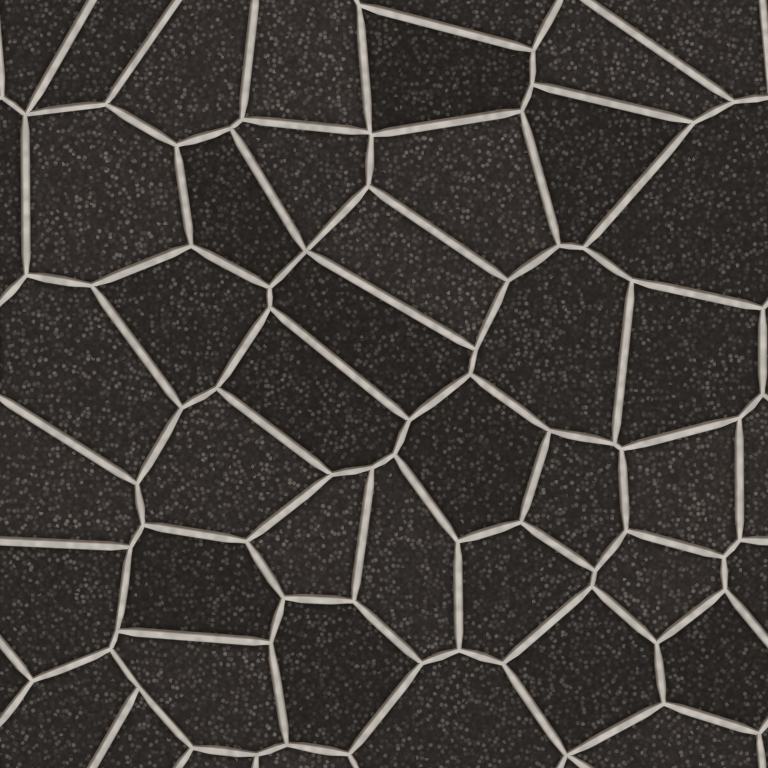
Write a three.js fragment shader that draws this texture.

```glsl
// Dark speckled flagstones divided by thin pale mortar joints.
// A tiling Voronoi diagram gives stones and exact joint distances; a much
// finer Voronoi layer gives the mineral grains inside each stone.

varying vec2 vUv;

const float STONES = 6.0;        // stones across the canvas
const float GRAINS = 150.0;      // mineral grains across the canvas
const float JOINT_HALF = 0.0062; // half width of a joint
const float SOFT = 0.0012;       // edge smoothing

const vec3 STONE_DARK = vec3(0.168, 0.152, 0.142);
const vec3 GRAIN_LIGHT = vec3(0.43, 0.41, 0.385);
const vec3 MORTAR_SHADE = vec3(0.42, 0.375, 0.335);
const vec3 MORTAR_LIGHT = vec3(0.74, 0.72, 0.69);
const vec2 SHADE_DIR = vec2(-0.37, 0.93);

vec2 hash22(vec2 p) {
  vec3 q = fract(vec3(p.xyx) * vec3(0.1031, 0.1030, 0.0973));
  q += dot(q, q.yzx + 33.33);
  return fract((q.xx + q.yz) * q.zy);
}

float valueNoise(vec2 p) {
  vec2 i = floor(p);
  vec2 f = fract(p);
  f = f * f * (3.0 - 2.0 * f);
  float low = mix(hash22(i).x, hash22(i + vec2(1.0, 0.0)).x, f.x);
  float high = mix(hash22(i + vec2(0.0, 1.0)).x, hash22(i + 1.0).x, f.x);
  return mix(low, high, f.y);
}

vec2 seedOf(vec2 cell, float period, float salt) {
  return hash22(mod(cell, period) + salt);
}

// Finds the nearest seed: xy = offset to it, zw = its cell.
vec4 nearestSeed(vec2 p, float period, float salt) {
  vec2 base = floor(p);
  vec4 best = vec4(0.0);
  float bestDist = 100.0;
  for (int j = -1; j <= 1; j++) {
    for (int i = -1; i <= 1; i++) {
      vec2 cell = base + vec2(float(i), float(j));
      vec2 offset = cell + seedOf(cell, period, salt) - p;
      float d = dot(offset, offset);
      if (d < bestDist) {
        bestDist = d;
        best = vec4(offset, cell);
      }
    }
  }
  return best;
}

// x, y = distances to the two closest borders, zw = inward border normal.
vec4 borders(vec2 p, vec4 own, float period, float salt) {
  vec4 result = vec4(100.0, 100.0, 0.0, 1.0);
  for (int j = -2; j <= 2; j++) {
    for (int i = -2; i <= 2; i++) {
      vec2 cell = own.zw + vec2(float(i), float(j));
      vec2 offset = cell + seedOf(cell, period, salt) - p;
      vec2 across = offset - own.xy;
      if (dot(across, across) > 0.00001) {
        vec2 dir = normalize(across);
        float d = dot(0.5 * (offset + own.xy), dir);
        if (d < result.x) {
          result = vec4(d, result.x, -dir);
        } else {
          result.y = min(result.y, d);
        }
      }
    }
  }
  return result;
}

vec3 stoneColor(vec2 uv, float tone) {
  vec4 grain = nearestSeed(uv * GRAINS, GRAINS, 41.0);
  float bright = hash22(grain.zw + 7.0).y;
  float body = 1.0 - smoothstep(0.18, 0.62, length(grain.xy));
  float dust = valueNoise(uv * 260.0) - 0.5;
  float patchy = 0.75 + 0.5 * valueNoise(uv * 34.0);
  vec3 color = mix(STONE_DARK, GRAIN_LIGHT, body * bright * bright * 0.72 * patchy);
  return (color + 0.035 * dust) * mix(0.88, 1.14, tone);
}

// x runs from 0 at the joint's centre to 1 at its rim.
vec3 mortarColor(vec2 uv, float x, vec2 normal) {
  float side = dot(normal, SHADE_DIR);
  float lit = 1.0 - smoothstep(0.25, 1.05, x * (1.0 + 0.5 * side));
  float mottle = valueNoise(uv * 120.0) - 0.5;
  return mix(MORTAR_SHADE, MORTAR_LIGHT, lit) * (1.0 + 0.16 * mottle);
}

void main() {
  vec2 p = vUv * STONES;
  vec4 stone = nearestSeed(p, STONES, 13.0);
  vec4 edge = borders(p, stone, STONES, 13.0);
  float dist = edge.x / STONES;
  float cornerGap = (edge.y - edge.x) / STONES;

  // Joints pinch slightly where they meet.
  float halfWidth = JOINT_HALF * mix(0.6, 1.0, smoothstep(0.0, 0.02, cornerGap));

  float tone = hash22(mod(stone.zw, STONES) + 71.0).x;
  float contact = smoothstep(0.0, 0.009, dist - halfWidth);
  vec3 color = stoneColor(vUv, tone) * mix(0.72, 1.0, contact);

  vec3 mortar = mortarColor(vUv, dist / halfWidth, edge.zw);
  float joint = 1.0 - smoothstep(halfWidth - SOFT, halfWidth + SOFT, dist);
  gl_FragColor = vec4(mix(color, mortar, joint), 1.0);
}
```
